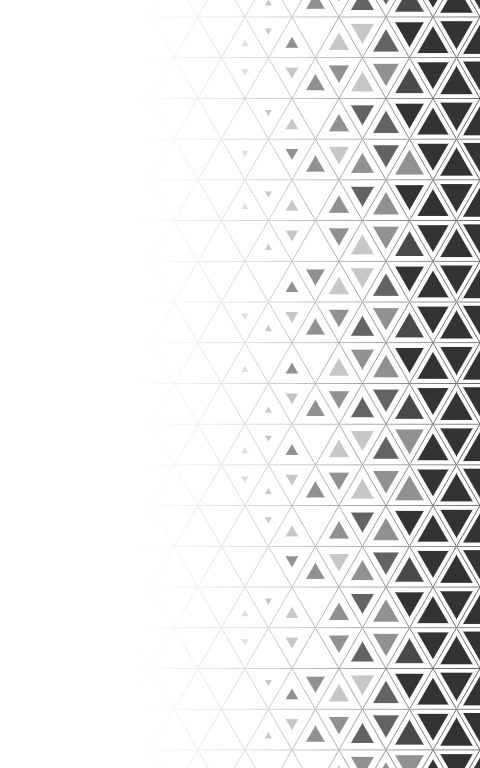
Give the GLSL for this background, as a Shadertoy shader.

```glsl
// A triangular lattice on white, fading out to the left, whose cells hold
// triangles that grow and darken column by column towards the right edge.
// Rotating cycles along each column choose which cells are filled or tinted.

const float ROW_HEIGHT = 0.05302;     // lattice row, in canvas heights
const float TOP_MARGIN = 0.0221;      // first full row below the top edge
const float COLUMN_STEP = 0.57735;    // column spacing, in row heights
const float LINE_HALF_WIDTH = 0.0085; // in row heights
const float LINE_ALPHA = 0.78;
const float FADE_LENGTH = 0.457;      // reach of the lines from the right edge
const float FADE_POWER = 1.3;
const vec3 PAPER = vec3(1.0);
const vec3 LINE_INK = vec3(0.03);

const float CHARCOAL = 0.20;
const float GRAPHITE = 0.29;
const float SLATE = 0.39;
const float STEEL = 0.57;
const float SILVER = 0.78;
const float MIST = 0.87;

// Triangle size in each column, counted from the right, relative to its cell
const int COLUMNS = 11;
const float SIZES[COLUMNS] = float[COLUMNS](
    0.72, 0.69, 0.66, 0.61, 0.55, 0.49, 0.43, 0.40, 0.27, 0.15, 0.15);

// True while a phase that advances by rate per row lies in a window
bool inCycle(float row, float rate, float start, float width) {
    return fract(row * rate - start) < width;
}

// Grey of a cell; a negative value leaves it empty
float cellShade(int column, float row) {
    float beatRow = mod(row, 10.0);
    bool beat = inCycle(beatRow, 0.36, 0.85, 0.35);
    bool oddRow = mod(row, 2.0) > 0.5;

    if (column < 3) return CHARCOAL;
    if (column == 3) {
        if (inCycle(row, 0.1333, 0.3, 0.2)) return STEEL;
        return oddRow ? GRAPHITE : CHARCOAL;
    }
    if (column == 4) return inCycle(row, 0.29, 0.02, 0.48) ? STEEL : SLATE;
    if (column == 5) {
        if (inCycle(row, 0.19, 0.89, 0.31)) return SILVER;
        return beat ? STEEL : SLATE;
    }
    if (column == 6) return beat ? SILVER : STEEL;
    if (column == 7) {
        bool slipped = beatRow > 4.5 && beatRow < 6.5;
        return oddRow != slipped ? STEEL : -1.0;
    }
    if (column == 8) return beat ? STEEL : SILVER;
    if (column == 9) return inCycle(row, 0.41, 0.5, 0.62) ? SILVER : -1.0;
    return inCycle(row, 0.28, 0.77, 0.58) ? MIST : -1.0;
}

// Signed distance to an equilateral triangle with its apex along +y
float triangleDistance(vec2 p, float inradius) {
    return max(abs(p.x) * 0.8660254 + p.y * 0.5, -p.y) - inradius;
}

// Distance to the nearest of the three families of lattice lines
float latticeDistance(vec2 p) {
    vec3 axes = vec3(p.y,
                     0.8660254 * p.x + 0.5 * p.y,
                     0.5 * p.y - 0.8660254 * p.x);
    vec3 d = abs(fract(axes + 0.5) - 0.5);
    return min(d.x, min(d.y, d.z));
}

float coverage(float distance, float pixel) {
    return clamp(0.5 - distance / pixel, 0.0, 1.0);
}

void mainImage(out vec4 fragColor, in vec2 fragCoord) {
    // Lattice space: x runs left from the right edge, y runs down
    vec2 fromCorner = (iResolution.xy - fragCoord) / iResolution.y;
    vec2 p = (fromCorner - vec2(0.0, TOP_MARGIN)) / ROW_HEIGHT;
    float pixel = 1.0 / (iResolution.y * ROW_HEIGHT);

    // Fading lattice lines
    float fade = pow(clamp(1.0 - fromCorner.x / FADE_LENGTH, 0.0, 1.0), FADE_POWER);
    float line = coverage(latticeDistance(p) - LINE_HALF_WIDTH, pixel);
    vec3 color = mix(PAPER, LINE_INK, line * fade * LINE_ALPHA);

    // The two cells of this row that can cover the point
    float row = floor(p.y);
    int firstColumn = int(floor(p.x / COLUMN_STEP));
    for (int i = 0; i < 2; i++) {
        int column = firstColumn + i;
        if (column < 0 || column >= COLUMNS) continue;
        float shade = cellShade(column, row);
        if (shade < 0.0) continue;

        bool pointsUp = mod(float(column) + row, 2.0) < 0.5;
        vec2 center = vec2(float(column) * COLUMN_STEP,
                           row + (pointsUp ? 2.0 : 1.0) / 3.0);
        vec2 local = p - center;
        if (pointsUp) local.y = -local.y;
        float d = triangleDistance(local, SIZES[column] / 3.0);
        color = mix(color, vec3(shade), coverage(d, pixel));
    }

    fragColor = vec4(color, 1.0);
}
```
